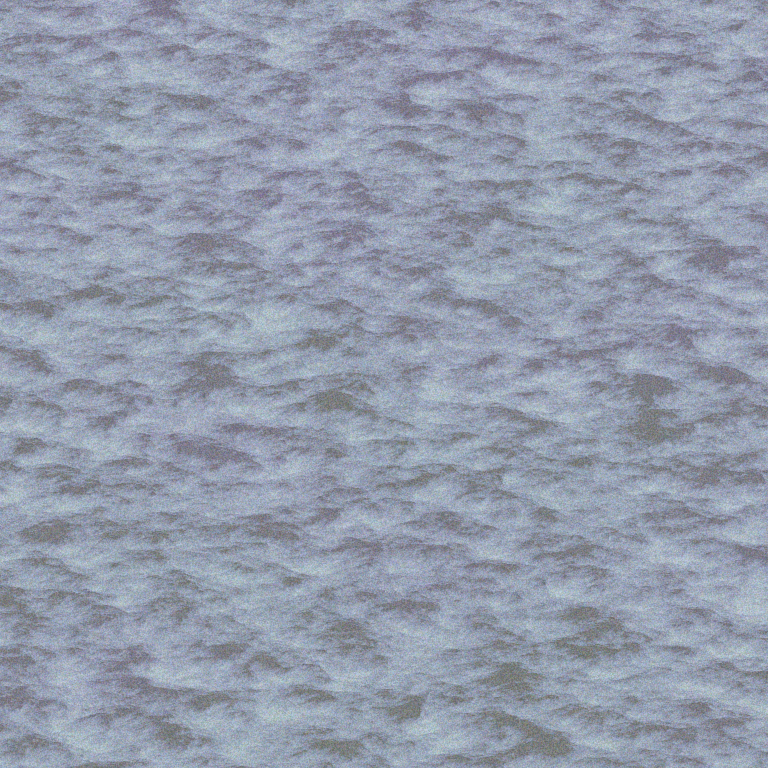
Reproduce this texture procedurally as a WebGL 1 fragment shader.

```glsl
precision highp float;
uniform vec2 u_resolution;

// Water palette, from shaded wave faces to bright crests
const vec3 SHADE_OLIVE  = vec3(0.480, 0.485, 0.495);
const vec3 SHADE_VIOLET = vec3(0.485, 0.480, 0.555);
const vec3 SLATE_BLUE   = vec3(0.550, 0.575, 0.650);
const vec3 PALE_BLUE    = vec3(0.615, 0.655, 0.730);
const vec3 CREST        = vec3(0.685, 0.740, 0.780);
const vec3 TINT         = vec3(0.016, -0.006, 0.016);

// Waves
const vec2  WAVE_FREQ  = vec2(10.0, 33.0);
const float FAR_SHRINK = 0.35;   // waves get smaller towards the top
const float STEEPNESS  = 0.42;   // sharpens the upper edge of dark faces
const float SLANT      = 0.45;   // layers lean left and right in turn
const float ROUGHNESS  = 0.77;
const float CONTRAST   = 0.68;
const float BRIGHTNESS = 0.49;
const int   OCTAVES    = 6;

// Grain, strongest between blue and yellow
const float GRAIN_FREQ   = 710.0;
const vec3  GRAIN_COLOUR = vec3(0.12, 0.08, 0.16);
const float GRAIN_LIGHT  = 0.13;

vec3 hash3(vec2 cell) {
  vec3 h = fract(cell.xyx * vec3(0.1031, 0.1030, 0.0973));
  h += dot(h, h.yxz + 33.33);
  return fract((h.xxy + h.yzz) * h.zyx);
}

float cornerSlope(vec2 cell, vec2 offset) {
  return dot(hash3(cell).xy * 2.0 - 1.0, offset);
}

float gradientNoise(vec2 p) {
  vec2 c = floor(p);
  vec2 f = p - c;
  vec2 w = f * f * f * (f * (f * 6.0 - 15.0) + 10.0);
  vec2 e = vec2(1.0, 0.0);
  float low  = mix(cornerSlope(c, f), cornerSlope(c + e, f - e), w.x);
  float high = mix(cornerSlope(c + e.yx, f - e.yx),
                   cornerSlope(c + e.xx, f - e.xx), w.x);
  return mix(low, high, w.y);
}

vec3 colourNoise(vec2 p) {
  vec2 c = floor(p);
  vec2 f = p - c;
  vec2 w = f * f * (3.0 - 2.0 * f);
  vec2 e = vec2(1.0, 0.0);
  return mix(mix(hash3(c), hash3(c + e), w.x),
             mix(hash3(c + e.yx), hash3(c + e.xx), w.x), w.y);
}

// Layered waves, each leaning on itself and on the larger ones
float waves(vec2 p) {
  float sum = 0.0;
  float amp = 1.0;
  float slant = SLANT;
  for (int i = 0; i < OCTAVES; i++) {
    vec2 q = p + vec2(0.0, slant * p.x);
    float lean = gradientNoise(q);
    float wave = gradientNoise(q + vec2(0.3, STEEPNESS) * lean);
    sum += amp * wave;
    p = (p + vec2(0.2, 0.5) * wave) * vec2(1.83, 1.79) + vec2(17.3, 9.7);
    amp *= ROUGHNESS;
    slant = -slant;
  }
  return sum;
}

vec3 waterColour(float tone, float hue) {
  vec3 colour = mix(SHADE_OLIVE, SHADE_VIOLET, hue);
  colour = mix(colour, SLATE_BLUE, smoothstep(0.20, 0.42, tone));
  colour = mix(colour, PALE_BLUE, smoothstep(0.36, 0.64, tone));
  return mix(colour, CREST, smoothstep(0.60, 0.95, tone));
}

void main() {
  vec2 uv = gl_FragCoord.xy / u_resolution;

  // Mild perspective, then a slow bend so rows do not line up
  float shrink = 0.85 + FAR_SHRINK * uv.y;
  vec2 surface = vec2((uv.x - 0.5) * shrink,
                      uv.y * (0.85 + 0.5 * FAR_SHRINK * uv.y));
  surface.y += 0.02 * gradientNoise(uv * vec2(3.0, 4.0) + 5.0);

  float swell = gradientNoise(surface * vec2(4.0, 12.0) + 41.0);
  float tone = BRIGHTNESS + 0.03 * uv.y + 0.22 * swell
             + CONTRAST * waves(surface * WAVE_FREQ + 60.0);

  // Violet drifts in towards the top
  float drift = gradientNoise(uv * vec2(3.5, 6.0) + 80.0);
  float hue = clamp(0.15 + 0.55 * uv.y + 0.9 * drift, 0.0, 1.0);
  vec3 colour = waterColour(tone, hue) + TINT * (hue - 0.45);

  // Fine coloured grain, turned off the pixel axes
  vec2 grainPos = mat2(0.8, 0.6, -0.6, 0.8) * uv * GRAIN_FREQ;
  vec3 grain = colourNoise(grainPos + 600.0) - 0.5;
  float speck = colourNoise(grainPos.yx * 1.1 + 1300.0).x - 0.5;
  colour += GRAIN_COLOUR * grain + GRAIN_LIGHT * speck;

  gl_FragColor = vec4(clamp(colour, 0.0, 1.0), 1.0);
}
```
